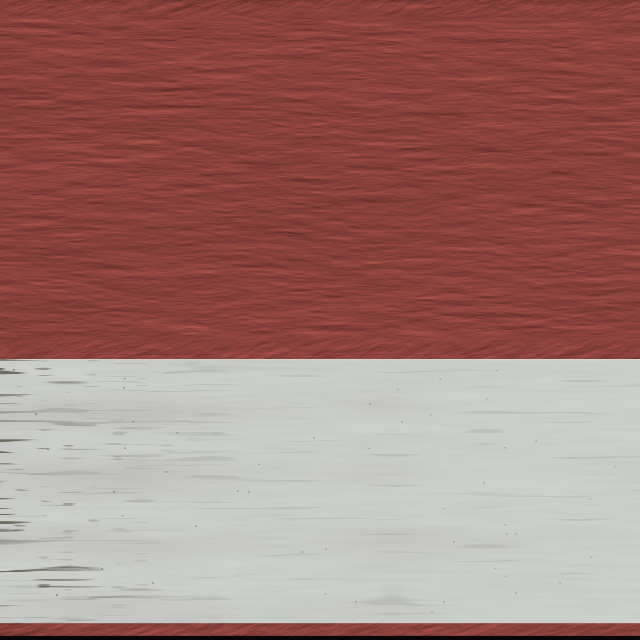
Give the GLSL for this texture, as a WebGL 2 fragment shader.

```glsl
#version 300 es
precision highp float;

#define BLACK_TOP 0.0065
#define SILL_TOP 0.0262
#define WHITE_TOP 0.4390
#define BOARD_PITCH 0.1070
#define RELIEF 0.19
#define RED_PAINT vec3(0.536, 0.256, 0.231)
#define WHITE_PAINT vec3(0.797, 0.808, 0.790)
#define WORN_PAINT vec3(0.745, 0.743, 0.738)
#define CRACK_COLOR vec3(0.36, 0.36, 0.31)
#define GAP_COLOR vec3(0.045, 0.022, 0.025)

uniform vec2 u_resolution;
out vec4 fragColor;

float hash(vec2 p) {
    vec3 q = fract(p.xyx * 0.1031);
    q += dot(q, q.yzx + 33.33);
    return fract((q.x + q.y) * q.z);
}

float noise(vec2 p) {
    vec2 cell = floor(p), f = fract(p);
    f = f * f * (3.0 - 2.0 * f);
    return mix(mix(hash(cell), hash(cell + vec2(1, 0)), f.x),
               mix(hash(cell + vec2(0, 1)), hash(cell + vec2(1, 1)), f.x), f.y);
}

float fbm(vec2 p) {
    float sum = 0.0, amp = 0.5;
    for (int i = 0; i < 4; i++) {
        sum += amp * noise(p);
        p = p * 2.03 + 17.7;
        amp *= 0.5;
    }
    return sum;
}

// Height of the brushed red paint; rough strips have steeper, slanted strokes
float grainHeight(vec2 p, float rough) {
    p.y += 0.018 * (fbm(p * vec2(5.0, 14.0)) - 0.5);
    float fine = fbm(p * vec2(17.0, 105.0) + 5.0);
    float slanted = fbm(vec2(p.x * 34.0, p.y * 105.0 - p.x * 30.0));
    return mix(fine, slanted, rough);
}

vec3 redBoard(vec2 p) {
    float rough = max(smoothstep(0.965, 0.985, p.y),
                      1.0 - smoothstep(0.455, 0.485, p.y));
    vec2 toLight = vec2(0.0007, 0.0022);
    float slope = grainHeight(p, rough) - grainHeight(p + toLight, rough);
    float bands = noise(vec2(p.x * 2.0, p.y * 16.0)) - 0.5;
    float mottle = fbm(p * vec2(9.0, 40.0) + 31.0) - 0.47;
    float shade = 1.0 + slope * RELIEF * 5.0 + bands * 0.045 + mottle * 0.07;
    // Shaded upper rim
    shade -= 0.08 * smoothstep(0.992, 1.0, p.y);
    return RED_PAINT * shade;
}

// Soft grey stain that recurs on each board
float stain(vec2 p, vec2 center, vec2 size) {
    float dy = mod(p.y - center.y + 0.5 * BOARD_PITCH, BOARD_PITCH) - 0.5 * BOARD_PITCH;
    vec2 d = vec2(p.x - center.x, dy) / size;
    return exp(-dot(d, d));
}

// Thin horizontal splits, sparse where the threshold is high
float splits(vec2 p, vec2 scale, float threshold) {
    p.y += 0.004 * noise(p * vec2(14.0, 30.0));
    return smoothstep(threshold, threshold + 0.14, noise(p * scale));
}

vec3 whiteBoard(vec2 p) {
    float leftWear = exp(-p.x * 8.0);
    float cloud = fbm(p * vec2(5.0, 26.0) + 8.0);
    float worn = 0.62 * stain(p, vec2(0.19, 0.362), vec2(0.17, 0.026))
               + 0.30 * stain(p, vec2(0.59, 0.362), vec2(0.13, 0.020))
               + 0.75 * (cloud - 0.42) + 0.25 * leftWear;
    vec3 color = mix(WHITE_PAINT, WORN_PAINT, clamp(worn, 0.0, 1.0));

    // Fine fibres
    color *= 1.0 + 0.045 * (fbm(p * vec2(14.0, 170.0)) - 0.47);

    // Splits, densest between stains at the worn left end
    float seam = 0.5 - 0.5 * cos(6.28318 * (p.y - 0.362) / BOARD_PITCH);
    float reach = leftWear * (0.35 + 0.85 * seam);
    float cracks = splits(p, vec2(9.0, 210.0), 0.76) * reach
                 + splits(p + 3.7, vec2(26.0, 260.0), 0.80) * reach * 0.8
                 + splits(p + 9.1, vec2(7.0, 230.0), 0.82) * 0.13;
    color = mix(color, CRACK_COLOR, clamp(cracks, 0.0, 0.85));

    // Scattered pinholes
    vec2 grid = p * vec2(60.0, 75.0), cell = floor(grid);
    vec2 spot = 0.25 + 0.5 * vec2(hash(cell + 4.0), hash(cell + 61.0));
    float hole = 1.0 - smoothstep(0.05, 0.15, length(fract(grid) - spot));
    hole *= step(0.965, hash(cell + 19.0));
    return mix(color, CRACK_COLOR, hole * (0.25 + 0.45 * exp(-p.x * 4.0)));
}

void main() {
    vec2 p = gl_FragCoord.xy / u_resolution;
    float soft = 0.6 / u_resolution.y;

    vec3 red = redBoard(p);
    vec3 white = whiteBoard(p);
    // Bright lip along the upper edge of the white boards
    white += 0.05 * smoothstep(WHITE_TOP - 0.003, WHITE_TOP, p.y);

    // Stack the strips from the bottom up
    vec3 color = mix(GAP_COLOR, red, smoothstep(BLACK_TOP - soft, BLACK_TOP + soft, p.y));
    color = mix(color, white, smoothstep(SILL_TOP - soft, SILL_TOP + soft, p.y));
    color = mix(color, red, smoothstep(WHITE_TOP - soft, WHITE_TOP + soft, p.y));
    fragColor = vec4(color, 1.0);
}
```
